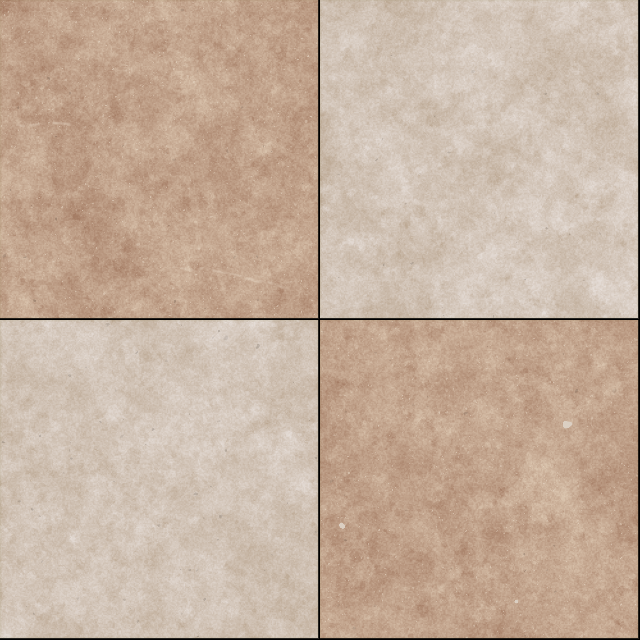
Give the GLSL for this texture, as a WebGL 2 fragment shader.

```glsl
#version 300 es
precision highp float;
// Two by two stone floor tiles, pale and terracotta in a checker, with thin black joints.
// Each tile has its own seed: layered noise gives clouds, ragged patches and grain, jittered
// cells give rounded stains and bright flecks, and a few pale veins and chips mark the clay.

#define TILES 2.0
#define JOINT 0.0054
#define CLOUD_GAIN 1.5
#define PATCH_GAIN 0.42
#define STAIN_GAIN 1.35
#define GRAIN_GAIN 0.95
#define FLECK_SHARE 0.09
#define PALE_LIGHT vec3(0.845, 0.797, 0.755)
#define PALE_DARK vec3(0.795, 0.733, 0.672)
#define CLAY_LIGHT vec3(0.787, 0.678, 0.588)
#define CLAY_DARK vec3(0.723, 0.592, 0.500)
#define FLECK_COLOR vec3(0.90, 0.84, 0.77)

uniform vec2 u_resolution;
out vec4 fragColor;

vec3 hash3(vec2 cell) {
  uvec3 v = uvec3(ivec3(ivec2(floor(cell)), 17)) * 1664525u + 1013904223u;
  v += v.yzx * v.zxy;
  v ^= v >> 16u;
  v += v.yzx * v.zxy;
  return vec3(v >> 8u) / 16777216.0;
}

float noise(vec2 p) {
  vec2 i = floor(p), f = fract(p);
  f = f * f * (3.0 - 2.0 * f);
  float low = mix(hash3(i).x, hash3(i + vec2(1, 0)).x, f.x);
  float high = mix(hash3(i + vec2(0, 1)).x, hash3(i + vec2(1, 1)).x, f.x);
  return mix(low, high, f.y);
}

float fbm(vec2 p) {
  float sum = 0.0, amp = 0.5;
  for (int i = 0; i < 6; i++) {
    sum += amp * noise(p);
    p = mat2(1.6, 1.2, -1.2, 1.6) * p + 7.3;
    amp *= 0.58;
  }
  return sum / 1.145;
}

// Irregular islands with crisp, crumbly borders, from -0.5 to 0.5
float patches(vec2 p) {
  return smoothstep(0.46, 0.56, fbm(p)) - 0.5;
}

// Overlapping ragged discs, some darker and some lighter than the ground
float stains(vec2 p) {
  p += 0.3 * (vec2(noise(p * 4.0), noise(p * 4.0 + 31.0)) - 0.5);
  p += 0.14 * (vec2(noise(p * 11.0), noise(p * 11.0 + 53.0)) - 0.5);
  float sum = 0.0;
  for (int k = 0; k < 9; k++) {
    vec2 cell = floor(p) + vec2(k % 3, k / 3) - 1.0;
    vec3 h = hash3(cell);
    float tone = hash3(cell + 211.0).x - 0.53;
    float radius = mix(0.15, 0.6, h.z * h.z);
    sum += tone * (1.0 - smoothstep(radius * 0.78, radius, length(p - cell - h.xy)));
  }
  return sum;
}

// Sparse small grains, one at most per cell
float flecks(vec2 p, float share) {
  p += 0.3 * (noise(p * 2.5) - 0.5);
  vec3 h = hash3(p), shape = hash3(p + 97.0);
  float radius = mix(0.12, 0.32, shape.x * shape.x);
  float d = length((fract(p) - mix(vec2(0.34), vec2(0.66), h.xy)) * vec2(1.0, 0.8 + 0.5 * shape.y));
  return step(h.z, share) * (1.0 - smoothstep(radius * 0.5, radius, d)) * mix(0.35, 1.0, shape.z);
}

// Faint broken line that bows between two ends
float vein(vec2 p, vec2 from, vec2 to, float bow) {
  float t = (p.x - from.x) / (to.x - from.x);
  float y = mix(from.y, to.y, t) + bow * t * (1.0 - t) + 0.012 * (noise(p * 25.0) - 0.5);
  float span = smoothstep(0.0, 0.15, t) * (1.0 - smoothstep(0.85, 1.0, t));
  return span * (1.0 - smoothstep(0.001, 0.007, abs(p.y - y))) * smoothstep(0.15, 0.7, noise(p * 70.0));
}

float chip(vec2 p, vec2 center, float radius) {
  float d = length(p - center) + radius * 0.9 * (noise(p * 80.0) - 0.5);
  return 1.0 - smoothstep(radius * 0.8, radius, d);
}

void main() {
  vec2 grid = gl_FragCoord.xy / u_resolution * TILES;
  vec2 tile = floor(grid), p = fract(grid);
  float clay = mod(tile.x + tile.y, 2.0);
  vec2 seed = p + tile * vec2(13.0, 29.0) + 3.0;

  // Tone of the stone, from broad clouds down to grain
  float tone = 0.53 + CLOUD_GAIN * (fbm(seed * 4.0) - 0.5) + 0.9 * (fbm(seed * 24.0 + 5.0) - 0.5);
  tone += PATCH_GAIN * (patches(seed * 9.0 + 40.0) + 0.8 * patches(seed * 22.0 + 80.0));
  tone += STAIN_GAIN * (0.5 * stains(seed * 11.0) + 0.6 * stains(seed * 22.0) + 0.6 * stains(seed * 45.0));
  tone += GRAIN_GAIN * (noise(seed * 250.0) - 0.5) + 0.3 * (noise(seed * 120.0) - 0.5);
  tone = clamp(tone, -1.2, 2.0);
  vec3 color = mix(mix(PALE_DARK, PALE_LIGHT, tone), mix(CLAY_DARK, CLAY_LIGHT, tone), clay);

  // Bright flecks and rare faint pits
  float bright = flecks(seed * 95.0, FLECK_SHARE) + 0.7 * flecks(seed * 57.0, FLECK_SHARE * 0.5);
  color = mix(color, FLECK_COLOR, clamp(bright, 0.0, 1.0) * mix(0.4, 0.65, clay));
  color *= 1.0 - 0.15 * flecks(seed * 43.0 + 9.0, 0.02);

  // Veins on the upper left tile, chips on the lower right one
  float upperLeft = clay * (1.0 - tile.x), lowerRight = clay * tile.x;
  float veins = vein(p, vec2(0.49, 0.16), vec2(0.92, 0.09), 0.09) + vein(p, vec2(0.04, 0.61), vec2(0.24, 0.61), 0.01);
  float chips = chip(p, vec2(0.775, 0.675), 0.014) + chip(p, vec2(0.07, 0.358), 0.009) + chip(p, vec2(0.613, 0.12), 0.007);
  color = mix(color, FLECK_COLOR, 0.4 * veins * upperLeft);
  color = mix(color, vec3(0.86, 0.81, 0.76), min(chips, 1.0) * lowerRight);

  // Joints along the right and lower side of every tile, with a slightly worn rim
  vec2 middle = vec2(1.0 - 0.5 * JOINT, 0.5 * JOINT);
  vec2 away = abs(fract(p - middle + 0.5) - 0.5) - 0.5 * JOINT;
  vec2 pixel = TILES / u_resolution;
  vec2 line = 1.0 - smoothstep(-0.5 * pixel, 0.5 * pixel, away);
  float rim = 1.0 - smoothstep(0.0, 0.008, min(away.x, away.y));
  color *= 1.0 - rim * vec3(0.04, 0.04, 0.07);
  color *= 1.0 - max(line.x, line.y);
  fragColor = vec4(color, 1.0);
}
```
